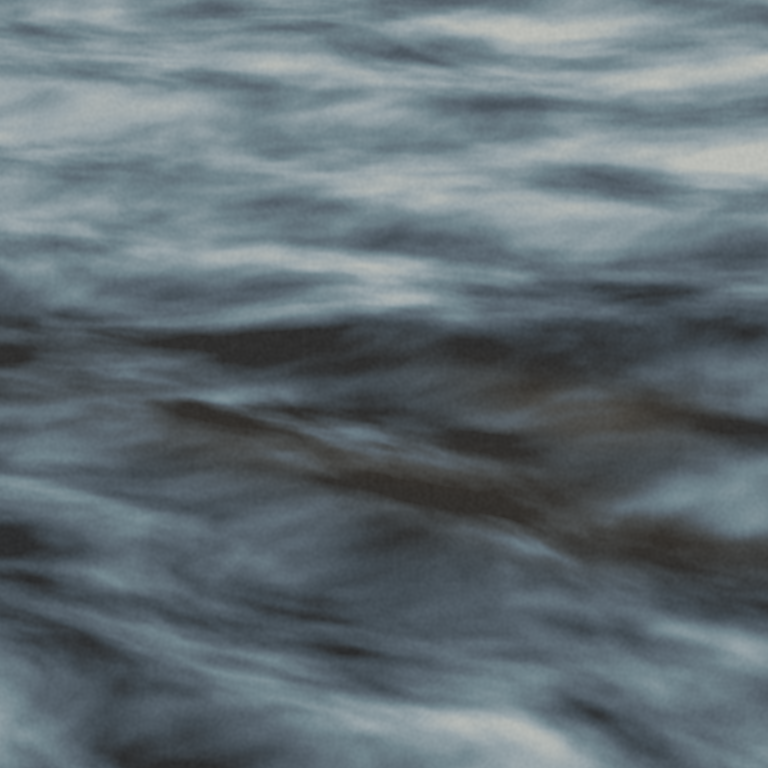
Write a Shadertoy shader that draws this texture.

```glsl
// Choppy grey-blue water at dusk: a dark brown swell rolls across the middle,
// below a pale reflecting surface. Stretched, sheared gradient noise makes the
// ripples, soft lopsided bells make the swells, and a tone ramp colours them.

const vec3 DEEP   = vec3(0.175, 0.180, 0.185);
const vec3 SLATE  = vec3(0.260, 0.300, 0.330);
const vec3 STEEL  = vec3(0.350, 0.400, 0.440);
const vec3 MIST   = vec3(0.440, 0.520, 0.550);
const vec3 SKY    = vec3(0.590, 0.640, 0.660);
const vec3 GLINT  = vec3(0.730, 0.740, 0.720);
const vec3 SILT   = vec3(0.285, 0.245, 0.195);

// Random vector in -1..1 for each lattice cell
vec2 hash2(vec2 cell) {
    vec3 h = fract(vec3(cell.xyx) * vec3(0.1031, 0.1030, 0.0973));
    h += dot(h, h.yzx + 33.33);
    return fract((h.xx + h.yz) * h.zy) * 2.0 - 1.0;
}

float corner(vec2 cell, vec2 f, vec2 offset) {
    return dot(hash2(cell + offset), f - offset);
}

float gradientNoise(vec2 p) {
    vec2 cell = floor(p), f = fract(p);
    vec2 u = f * f * f * (f * (f * 6.0 - 15.0) + 10.0);
    float low  = mix(corner(cell, f, vec2(0, 0)), corner(cell, f, vec2(1, 0)), u.x);
    float high = mix(corner(cell, f, vec2(0, 1)), corner(cell, f, vec2(1, 1)), u.x);
    return mix(low, high, u.y);
}

float fbm(vec2 p, int octaves, float gain) {
    float sum = 0.0, weight = 1.0;
    for (int i = 0; i < octaves; i++) {
        sum += weight * gradientNoise(p);
        p = p * vec2(2.1, 1.8) + vec2(17.3, 41.7);
        weight *= gain;
    }
    return sum;
}

// Flat streaks: horizontal far away, falling to the right and thicker nearby
float ripples(vec2 uv) {
    float slope = 0.24 * (1.0 - smoothstep(0.0, 0.7, uv.y));
    float y = uv.y + slope * (uv.x - 0.5);
    vec2 p = vec2(uv.x * 3.0, y * (10.0 + 4.0 * y)) + vec2(31.0, 57.0);
    float lean = gradientNoise(p * vec2(0.8, 0.6) + 9.0);
    return fbm(p + vec2(0.4, 0.8) * lean, 4, 0.52);
}

// Soft tilted bell with a steeper upper edge
float swell(vec2 p, vec2 centre, vec2 radius, float slope) {
    vec2 d = p - centre;
    d.y -= slope * d.x;
    d /= radius;
    d.y *= d.y > 0.0 ? 1.5 : 1.0;
    return exp(-dot(d, d));
}

vec3 waterColour(float tone) {
    float t = clamp(tone, 0.0, 1.3) * 4.0;
    vec3 c = mix(DEEP, SLATE, clamp(t, 0.0, 1.0));
    c = mix(c, STEEL, clamp(t - 1.0, 0.0, 1.0));
    c = mix(c, MIST, clamp(t - 2.0, 0.0, 1.0));
    c = mix(c, SKY, clamp(t - 3.0, 0.0, 1.0));
    return mix(c, GLINT, clamp((t - 4.0) / 1.2, 0.0, 1.0));
}

void mainImage(out vec4 fragColor, in vec2 fragCoord) {
    vec2 uv = fragCoord / iResolution.xy;
    float ripple = ripples(uv);

    // Swell outlines wander with the water
    float wander = gradientNoise(uv * vec2(5.0, 7.0) + 3.0);
    vec2 p = uv + vec2(0.0, 0.025 * wander + 0.02 * ripple);

    // Dark troughs and the silty face of the main wave
    float face   = swell(p, vec2(0.48, 0.40), vec2(0.42, 0.065), -0.19);
    float tail   = swell(p, vec2(0.92, 0.29), vec2(0.32, 0.050), -0.06);
    float peak   = swell(p, vec2(0.77, 0.47), vec2(0.17, 0.060), -0.12);
    float trough = swell(p, vec2(0.24, 0.55), vec2(0.36, 0.050), -0.03);
    float far    = swell(p, vec2(0.92, 0.57), vec2(0.26, 0.045), -0.08);
    float near   = swell(p, vec2(0.04, 0.24), vec2(0.22, 0.065), -0.20);
    float crest  = swell(p, vec2(0.24, 0.48), vec2(0.32, 0.020), 0.06);

    // Light from the sky at the top and a paler foreground at the bottom
    float tone = 0.42 + 0.41 * smoothstep(0.50, 0.72, uv.y)
               + 0.24 * (1.0 - smoothstep(0.0, 0.28, uv.y));
    tone += 0.95 * ripple;
    tone -= 0.38 * face + 0.36 * tail + 0.22 * peak;
    tone -= 0.38 * trough + 0.32 * far + 0.34 * near;
    tone += 0.45 * crest;

    // Silt shows only where the water is dark
    float silt = clamp(0.65 * face + 0.35 * tail + 0.9 * peak + 0.2 * trough, 0.0, 1.0);
    silt *= 1.0 - smoothstep(0.25, 0.65, tone);
    vec3 colour = mix(waterColour(tone), SILT * (0.85 + 0.6 * max(tone, 0.0)), 0.75 * silt);

    // Fine film grain
    colour += 0.028 * gradientNoise(uv * 170.0) + 0.018 * gradientNoise(uv * 90.0 + 7.0);
    fragColor = vec4(colour, 1.0);
}
```
